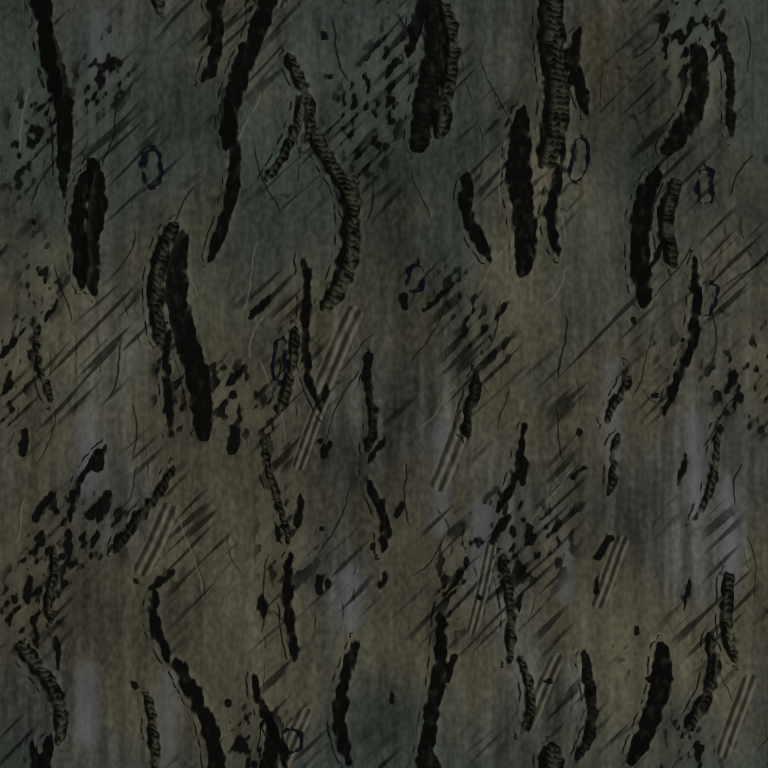
A three.js fragment shader for this texture:

```glsl
// Weathered dark wall: stained plaster scarred by ribbed bark strips, nicks, bars and scratches.
// Wrapping gradient noise makes the stains; jittered cell grids scatter bent strokes,
// each given by a distance, so that every layer tiles on the unit square.
varying vec2 vUv;

const float TAU = 6.2831853;
const vec3 BLACK = vec3(0.03, 0.031, 0.026);
const vec3 OLIVE = vec3(0.15, 0.15, 0.115);
const vec3 BROWN = vec3(0.257, 0.246, 0.198);
const vec3 TEAL = vec3(0.19, 0.212, 0.19);
const vec3 SLATE = vec3(0.28, 0.29, 0.29);
const vec3 PALE = vec3(0.37, 0.355, 0.3);

vec4 hash4(vec2 p) {
  vec4 q = fract(p.xyxy * vec4(0.1031, 0.103, 0.0973, 0.1099));
  q += dot(q, q.wzxy + 33.33);
  return fract((q.xxyz + q.yzzw) * q.zywx);
}

float corner(vec2 cell, vec2 period, vec2 offset) {
  float a = TAU * hash4(mod(cell, period) + 7.0).x;
  return dot(vec2(cos(a), sin(a)), offset);
}

// Gradient noise that repeats after a whole number of cells
float noise(vec2 uv, vec2 period) {
  vec2 p = uv * period, i = floor(p), f = fract(p);
  vec2 u = f * f * f * (f * (f * 6.0 - 15.0) + 10.0);
  vec2 e = vec2(1.0, 0.0);
  return 1.4 * mix(
    mix(corner(i, period, f), corner(i + e, period, f - e), u.x),
    mix(corner(i + e.yx, period, f - e.yx), corner(i + 1.0, period, f - 1.0), u.x), u.y);
}

float fbm(vec2 uv, vec2 period) {
  float sum = 0.0, gain = 0.6;
  for (int k = 0; k < 4; k++) {
    sum += gain * noise(uv, period);
    period *= 2.0;
    gain *= 0.55;
  }
  return sum;
}

// Wrapping vertical weight, 1 at the given height and 0 half a canvas away
float band(float y, float centre) {
  return 0.5 + 0.5 * cos(TAU * (y - centre));
}

float cover(float d, float soft) {
  return 1.0 - smoothstep(-soft, soft, d);
}

// Closest scattered stroke: distance, position across (-1 to 1), position along, random value.
// size is half width and half length, lean is angle and spread, chance is amount and height.
vec4 strokes(vec2 uv, float n, float seed, vec2 size, vec2 lean, vec2 chance, float bend) {
  vec4 best = vec4(1.0, 0.0, 0.0, 0.0);
  for (int j = -1; j <= 1; j++) {
    for (int i = -1; i <= 1; i++) {
      vec2 cell = floor(uv * n) + vec2(float(i), float(j));
      vec4 r = hash4(mod(cell, n) + seed);
      vec4 s = hash4(mod(cell, n) + seed + 41.0);
      vec2 centre = (cell + 0.2 + 0.6 * r.xy) / n;
      if (r.z > chance.x * band(centre.y, chance.y)) continue;
      float a = lean.x + lean.y * (2.0 * r.w - 1.0);
      vec2 q = mat2(cos(a), sin(a), -sin(a), cos(a)) * (uv - centre);
      vec2 extent = size * (0.5 + 0.5 * s.xy);
      float t = q.y / extent.y;
      q.x -= bend * sin(2.2 * t + TAU * s.z);
      float taper = sqrt(max(0.0, 1.0 - pow(t * t, 1.0 + 5.0 * s.w)));
      float d = max(abs(q.x) - extent.x * taper, abs(q.y) - extent.y);
      if (d < best.x) best = vec4(d, q.x / extent.x, q.y, s.w);
    }
  }
  return best;
}

// Worn strip: dark left edge, ribbed core, lit right edge and a broken crack beside it
vec3 strip(vec3 col, vec4 s, float wear) {
  float lit = exp(-abs(s.x - 0.002) / 0.003) * smoothstep(0.2, 1.0, s.y);
  col = mix(col, PALE, 0.25 * lit);
  float crack = cover(abs(s.x - 0.007) - 0.001, 0.0014) * smoothstep(0.0, -0.8, s.y);
  col = mix(col, BLACK, 0.9 * crack * smoothstep(-0.15, 0.25, wear));
  float rib = 0.5 + 0.5 * sin(s.z * 800.0 + 2.5 * s.y + 3.0 * wear);
  float core = smoothstep(0.9, 0.3, abs(s.y - 0.3)) * smoothstep(0.35, 0.75, s.w);
  vec3 body = mix(BLACK, OLIVE * 1.35, core * clamp(0.2 + 0.7 * rib + 0.7 * wear, 0.0, 1.0));
  return mix(col, body, cover(s.x + 0.004 * wear, 0.002) * (0.95 - 0.3 * max(wear, 0.0)));
}

void main() {
  vec2 uv = vUv;
  vec2 slant = vec2(uv.x - uv.y, uv.y);
  float grain = noise(uv, vec2(170.0, 110.0));
  float wear = noise(uv, vec2(95.0, 55.0)) + 0.5 * grain;
  float streak = noise(uv, vec2(56.0, 5.0)) + 0.5 * noise(uv, vec2(130.0, 12.0));
  float hatch = noise(slant, vec2(90.0, 14.0));
  float stain = fbm(uv, vec2(5.0, 4.0));
  vec2 bent = uv + 0.01 * vec2(noise(uv, vec2(7.0)), noise(uv, vec2(8.0)))
    + 0.0015 * vec2(noise(uv, vec2(70.0)), grain);

  // Stained ground: brown, teal towards the top, slate patches low down
  float patches = fbm(uv + 0.37, vec2(4.0, 3.0));
  vec3 col = mix(BROWN, TEAL, smoothstep(0.3, 1.1, band(uv.y, 0.85) + 1.1 * patches));
  float slate = band(uv.y, 0.27) * smoothstep(-0.05, 0.3, noise(uv + 0.21, vec2(5.0, 4.0)));
  col = mix(col, SLATE * (0.85 + 0.3 * streak), 0.65 * slate);
  col *= 1.02 + 0.45 * stain + 0.15 * streak + 0.13 * grain + 0.1 * wear;
  vec4 glow = strokes(uv, 6.0, 3.0, vec2(0.02, 0.08), vec2(0.0), vec2(0.55, 0.27), 0.0);
  col = mix(col, vec3(0.34, 0.35, 0.38), 0.5 * cover(glow.x, 0.014));

  // Slanted hatching, creases and fine scratches
  float rough = smoothstep(-0.05, 0.35, noise(uv + 0.13, vec2(9.0, 7.0)));
  col *= 1.0 - 0.5 * rough * smoothstep(0.15, 0.5, hatch);
  float crease = cover(abs(noise(bent, vec2(16.0, 6.0))) - 0.015, 0.03);
  col *= 1.0 - 0.55 * crease * rough * smoothstep(-0.2, 0.3, wear);
  vec4 scratch = strokes(bent, 10.0, 11.0, vec2(0.0013, 0.055), vec2(0.2, 0.6), vec2(1.1, 0.6), 0.004);
  col = mix(col, scratch.w < 0.75 ? BLACK : PALE, 0.65 * cover(scratch.x, 0.0012));

  // Ragged debris in clusters
  float cluster = smoothstep(0.1, 0.45, noise(uv + 0.6, vec2(7.0, 5.0)));
  float crumbs = 0.6 * noise(bent, vec2(60.0, 26.0)) + 0.55 * wear + 0.4 * hatch;
  col = mix(col, BLACK, 0.9 * cluster * smoothstep(0.05, 0.4, crumbs));
  col = mix(col, PALE, 0.25 * cluster * smoothstep(0.15, 0.6, -crumbs));

  // Slanted bars with pale grooves
  vec4 bar = strokes(uv, 6.0, 23.0, vec2(0.014, 0.07), vec2(0.33, 0.1), vec2(0.65, 0.27), 0.001);
  vec3 groove = mix(OLIVE * 0.7, PALE, clamp(0.5 + 0.5 * cos(bar.y * 7.0 + 1.0) + 0.3 * wear, 0.0, 1.0));
  col = mix(col, groove, 0.75 * cover(bar.x + 0.002 * wear, 0.002));

  // Long strips above, narrower slanted ones everywhere
  col = strip(col, strokes(bent, 5.0, 31.0, vec2(0.02, 0.15), vec2(0.05, 0.2), vec2(1.0, 0.83), 0.012), wear);
  col = strip(col, strokes(bent, 6.0, 57.0, vec2(0.012, 0.11), vec2(0.05, 0.4), vec2(0.85, 0.8), 0.009), wear);
  col = strip(col, strokes(bent, 7.0, 73.0, vec2(0.008, 0.075), vec2(0.1, 0.45), vec2(0.75, 0.3), 0.006), wear);

  // Nicks, pits and blue-black buckles
  vec4 nick = strokes(bent, 11.0, 89.0, vec2(0.006, 0.024), vec2(0.35, 0.5), vec2(0.6, 0.4), 0.001);
  col = mix(col, BLACK, 0.9 * cover(nick.x + 0.003 * wear, 0.0018));
  vec4 pit = strokes(bent, 15.0, 97.0, vec2(0.005, 0.006), vec2(0.0), vec2(0.25, 0.25), 0.0);
  col = mix(col, BLACK, 0.85 * cover(pit.x + 0.003 * wear, 0.0015));
  vec4 buckle = strokes(bent, 7.0, 113.0, vec2(0.016, 0.03), vec2(0.1, 0.12), vec2(0.35, 0.75), 0.001);
  float rim = cover(abs(buckle.x) - 0.0025 + 0.004 * wear, 0.0015);
  col = mix(col, vec3(0.035, 0.04, 0.065), 0.9 * rim);

  gl_FragColor = vec4(col, 1.0);
}
```
